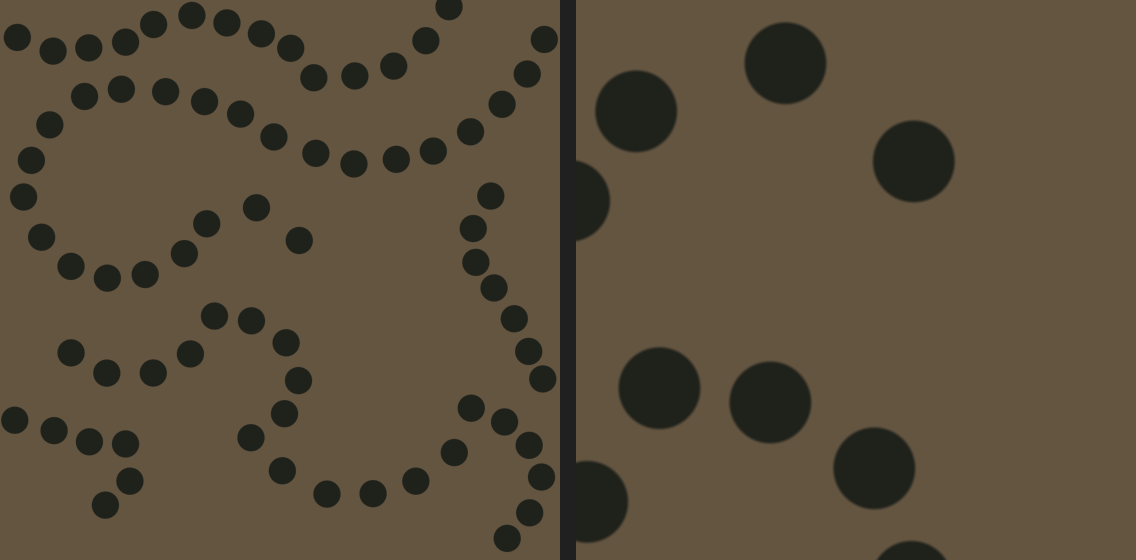
Left, the full canvas; right, a detail of the centre.
Reproduce this pattern procedurally as a Shadertoy shader.

```glsl
// Winding chains of dark round dots on a flat brown ground.

#define DOT_RADIUS 0.0243
#define EDGE_SOFTNESS 0.0014
#define JITTER 0.005
#define GROUND_COLOR vec3(0.392, 0.333, 0.254)
#define DOT_COLOR vec3(0.120, 0.130, 0.104)

vec2 canvasPos;     // position being shaded, 0 to 1
vec2 pen;           // current end of the chain
float nearestDot;   // distance to the closest dot centre

// Two pseudo-random values from -1 to 1
vec2 hash22(vec2 p) {
    vec3 q = fract(p.xyx * vec3(0.1031, 0.1030, 0.0973) * 917.0);
    q += dot(q, q.yzx + 33.33);
    return 2.0 * fract((q.xx + q.yz) * q.zy) - 1.0;
}

// Put one slightly displaced dot at the pen
void placeDot() {
    vec2 center = pen + JITTER * hash22(pen);
    nearestDot = min(nearestDot, distance(canvasPos, center));
}

void startChain(vec2 start) {
    pen = start;
    placeDot();
}

// Walk the pen along an arc (angles in degrees), one dot per step
void arc(int count, float stepLength, float heading, float turn) {
    for (int i = 0; i < count; i++) {
        float angle = radians(heading + turn * float(i));
        pen += stepLength * vec2(cos(angle), sin(angle));
        placeDot();
    }
}

void mainImage(out vec4 fragColor, in vec2 fragCoord) {
    canvasPos = fragCoord / iResolution.xy;
    nearestDot = 10.0;

    // Shallow wave along the top
    startChain(vec2(0.030, 0.933));
    arc(4, 0.065, -18.0, 16.0);
    arc(5, 0.064, 8.0, -13.0);
    arc(4, 0.070, 0.0, 18.0);

    // Long sweep from the upper right into a hook on the left
    startChain(vec2(0.970, 0.934));
    arc(8, 0.073, 246.0, -13.0);
    arc(5, 0.073, 147.0, 11.0);
    arc(9, 0.073, 215.0, 25.0);
    arc(2, 0.095, 13.0, -50.0);

    // Double S through the lower half
    startChain(vec2(0.128, 0.370));
    arc(4, 0.075, -27.0, 27.0);
    arc(5, 0.070, 0.0, -36.0);
    arc(6, 0.083, -47.0, 22.0);
    arc(5, 0.063, -18.0, -29.0);

    // Short hook at the lower left
    startChain(vec2(0.030, 0.250));
    arc(3, 0.066, -20.0, 6.0);
    arc(2, 0.065, -80.0, -59.0);

    // Bend at the right side
    startChain(vec2(0.880, 0.650));
    arc(3, 0.065, -125.0, 37.0);
    arc(3, 0.060, -58.0, -6.0);

    // Soft-edged dots over the ground
    float softness = max(EDGE_SOFTNESS, 0.7 / iResolution.y);
    float ground = smoothstep(-softness, softness, nearestDot - DOT_RADIUS);
    fragColor = vec4(mix(DOT_COLOR, GROUND_COLOR, ground), 1.0);
}
```
